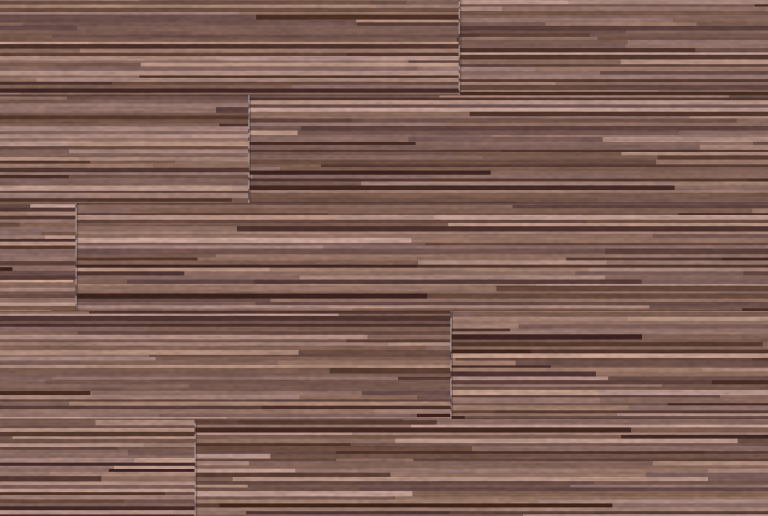
This texture is drawn by a WebGL 1 fragment shader. Its source:

```glsl
precision highp float;
// Staggered walnut floor planks, each laminated from thin strips of varied tone.

uniform vec2 u_resolution;

float hash(vec2 p) {
  vec3 q = fract(p.xyx * 0.1031);
  q += dot(q, q.yzx + 33.33);
  return fract((q.x + q.y) * q.z);
}

float noise(vec2 p) {
  vec2 i = floor(p);
  vec2 f = fract(p);
  f = f * f * (3.0 - 2.0 * f);
  return mix(mix(hash(i), hash(i + vec2(1.0, 0.0)), f.x),
             mix(hash(i + vec2(0.0, 1.0)), hash(i + 1.0), f.x), f.y);
}

// Antialiased coverage of a band with the given half width
float band(float dist, float halfWidth, float pixel) {
  return clamp((halfWidth - dist) / pixel + 0.5, 0.0, 1.0);
}

// Colour of one piece of wood; every other strip tends to be lighter
vec3 pieceColor(float piece, float strip) {
  float tone = 0.66 * hash(vec2(piece + 7.0, strip)) + 0.34 * mod(strip, 2.0);
  float warmth = hash(vec2(piece + 71.0, strip + 13.0)) - 0.5;
  vec3 wood = mix(vec3(0.225, 0.125, 0.10), vec3(0.755, 0.615, 0.565), tone);
  return wood + warmth * vec3(0.02, 0.005, -0.04);
}

// Strip made of pieces laid end to end, with uneven lengths
vec3 stripColor(float x, float strip, float pixel) {
  float len = mix(0.3, 0.85, hash(vec2(strip, 3.0)));
  float u = x / len + 9.0 * hash(vec2(strip, 5.0));
  float k = floor(u);
  float end = k + mix(0.12, 0.88, hash(vec2(k, strip + 29.0)));
  float next = clamp((u - end) * len / pixel + 0.5, 0.0, 1.0);
  return mix(pieceColor(k, strip), pieceColor(k + 1.0, strip), next);
}

// Horizontal place of the butt joint in each row, counted from the top
float jointPosition(float row) {
  if (row < 0.5) return 0.598;
  if (row < 1.5) return 0.324;
  if (row < 2.5) return 0.099;
  if (row < 3.5) return 0.587;
  return 0.254;
}

void main() {
  vec2 p = gl_FragCoord.xy / u_resolution;
  vec2 pixel = 1.0 / u_resolution;

  // Rows of planks; the top one is cut by the canvas edge
  float rowHeight = 0.2093;
  float v = (1.0 - p.y - 0.184) / rowHeight + 1.0;
  float row = floor(v);
  float joint = jointPosition(row);
  float plank = row * 2.0 + step(joint, p.x);

  // Strips of uneven thickness, one edge in each cell
  float strips = 29.0;
  float y = fract(v) * strips;
  float k = floor(y);
  float edge = k + mix(0.2, 0.8, hash(vec2(k, plank + 41.0)));
  float cellPixel = pixel.y * strips / rowHeight;
  float next = clamp((y - edge) / cellPixel + 0.5, 0.0, 1.0);
  float id = plank * 37.0 + k;
  vec3 color = mix(stripColor(p.x, id, pixel.x),
                   stripColor(p.x, id + 1.0, pixel.x), next);

  // Long grain, short flecks and broad shading
  float grain = noise(p * vec2(22.0, 240.0)) - 0.5;
  float fleck = noise(p * vec2(130.0, 190.0) + 50.0) - 0.5;
  float shade = noise(p * vec2(5.0, 9.0) + 20.0) - 0.5;
  color *= 0.99 + 0.12 * grain + 0.10 * fleck + 0.04 * shade;

  // Soft haze toward the upper right
  color = mix(color, vec3(0.58, 0.48, 0.46), 0.12 * p.x * p.y);

  // Dark seams between rows
  float seamDist = min(fract(v), 1.0 - fract(v)) * rowHeight;
  color = mix(color, vec3(0.27, 0.18, 0.16), 0.45 * band(seamDist, 0.0013, pixel.y));

  // Pale, chipped joints with a shadow on the right
  float chips = smoothstep(0.2, 0.6, noise(vec2(row * 9.0, p.y * 130.0)));
  float shadow = band(abs(p.x - joint - 0.002), 0.0009, pixel.x);
  float gap = band(abs(p.x - joint), 0.0010, pixel.x);
  color = mix(color, vec3(0.24, 0.17, 0.15), 0.35 * shadow);
  color = mix(color, mix(vec3(0.34, 0.27, 0.25), vec3(0.64, 0.57, 0.55), chips), 0.75 * gap);

  gl_FragColor = vec4(color, 1.0);
}
```
